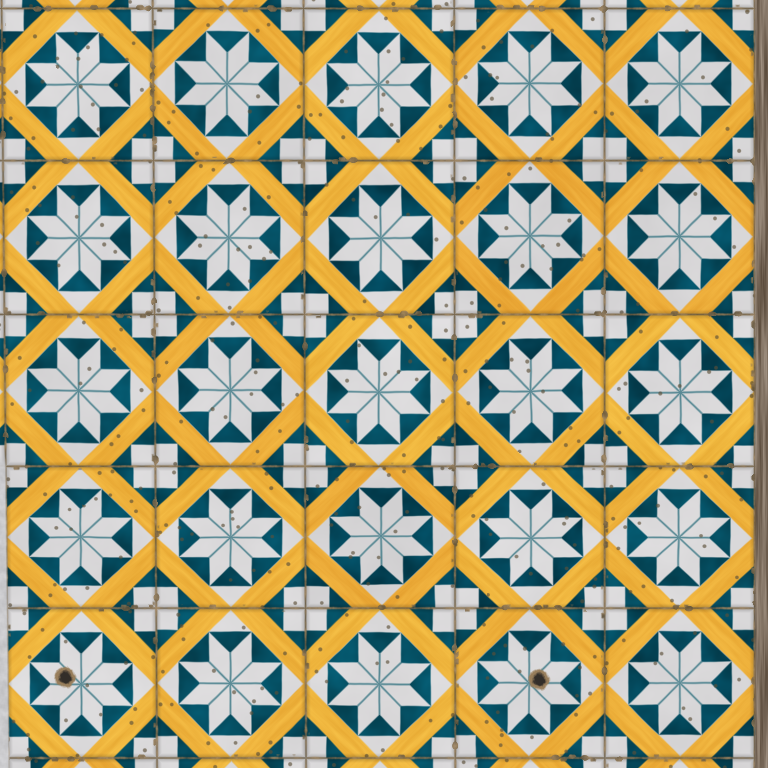
Write a three.js fragment shader that draws this pattern.

```glsl
varying vec2 vUv;

const float PITCH = 0.1952;
const vec2 ORIGIN = vec2(0.0065, 0.013);
const float SOFT = 0.007;

const vec3 WHITE = vec3(0.85, 0.845, 0.85);
const vec3 YELLOW = vec3(0.93, 0.69, 0.23);
const vec3 TEAL = vec3(0.015, 0.285, 0.36);
const vec3 PALE_TEAL = vec3(0.25, 0.48, 0.53);
const vec3 TAN = vec3(0.70, 0.58, 0.42);
const vec3 BROWN = vec3(0.36, 0.31, 0.22);

vec2 hash2(vec2 p) {
  return fract(sin(vec2(dot(p, vec2(127.1, 311.7)), dot(p, vec2(269.5, 183.3)))) * 4375.85);
}

float layeredSines(vec2 p) {
  float sum = 0.0;
  float amp = 0.5;
  for (int i = 0; i < 4; i++) {
    p = mat2(0.8, 0.6, -0.6, 0.8) * p * 1.9 + 1.7;
    sum += amp * sin(p.x + 1.5 * sin(p.y));
    amp *= 0.55;
  }
  return sum;
}

// x: distance to the nearest cell point, y: random value of that cell
vec2 cellular(vec2 p) {
  vec2 base = floor(p);
  vec2 nearest = vec2(9.0, 0.0);
  for (int j = -1; j <= 1; j++) {
    for (int i = -1; i <= 1; i++) {
      vec2 cell = base + vec2(float(i), float(j));
      float d = length(cell + hash2(cell) - p);
      if (d < nearest.x) nearest = vec2(d, hash2(cell + 41.0).x);
    }
  }
  return nearest;
}

float cover(float d, float soft) {
  return 1.0 - smoothstep(-soft, soft, d);
}

// Folds the plane into one of sixteen mirrored wedges beside the x axis
vec2 foldWedge(vec2 p) {
  p = abs(p);
  if (p.y > p.x) p = p.yx;
  vec2 mirror = vec2(0.38268, -0.92388);
  return p - 2.0 * min(0.0, dot(p, mirror)) * mirror;
}

vec3 tileDesign(vec2 p, vec3 white, vec3 yellow, vec3 teal) {
  vec2 a = abs(p);
  float diamond = a.x + a.y;
  vec2 w = foldWedge(p);
  vec3 col = mix(teal, white, cover(0.353 - min(a.x, a.y), SOFT));
  col = mix(col, yellow, cover((diamond - 0.705) * 0.707, SOFT));
  col = mix(col, white, cover((diamond - 0.49) * 0.707, SOFT));
  col = mix(col, teal, cover(w.x - 0.345, SOFT));
  col = mix(col, white, cover(max((w.x - w.y - 0.202) * 0.707, w.x - 0.345), SOFT));
  // Painted rays from the centre to the notches
  float ray = max(w.y - 0.006, w.x - 0.202);
  return mix(col, PALE_TEAL, 0.85 * cover(ray, SOFT));
}

vec3 drillHole(vec3 col, vec2 p, float radius) {
  float d = length(p) + 0.0015 * layeredSines(p * 160.0);
  col = mix(col, TAN * 0.85, cover(d - radius, 0.002));
  return mix(col, vec3(0.2, 0.18, 0.16), cover(d - radius * 0.62, 0.002));
}

// Slight unevenness of the laid rows and columns
vec2 layTiles(vec2 uv) {
  float rowShift = 0.0106 * smoothstep(0.2, 0.4, uv.y) * (1.0 - smoothstep(0.4, 1.0, uv.y));
  float colShift = 0.009 * (0.5 - uv.y) * (1.0 - uv.x) * (1.0 - uv.x);
  return (uv + vec2(-colShift, rowShift) - ORIGIN) / PITCH;
}

void main() {
  vec2 grid = layTiles(vUv);
  vec2 id = floor(grid);
  vec2 p = fract(grid) - 0.5;
  vec2 rnd = hash2(id + 7.0);

  // Hand-placed design with wavering edges
  vec2 q = p + (rnd - 0.5) * 0.02;
  q += (rnd.x - 0.5) * 0.025 * vec2(-p.y, p.x);
  q += 0.003 * vec2(layeredSines(grid * 5.0), layeredSines(grid * 5.0 + 20.0));

  // Brushed glazes
  vec2 a = abs(p);
  float streak = layeredSines(vec2((a.x - a.y) * 2.0, (a.x + a.y) * 22.0) + id * 5.3);
  float wash = layeredSines(grid * 4.0 + rnd * 9.0);
  float cloud = layeredSines(grid * 1.1);
  vec3 yellow = YELLOW + vec3(0.025, 0.04, 0.035) * streak + vec3(0.02, 0.06, 0.03) * (rnd.y - 0.5);
  vec3 teal = TEAL * (1.0 + 0.22 * wash) + vec3(0.01, 0.05, 0.05) * (rnd.x - 0.5);
  vec3 white = WHITE + 0.015 * cloud + 0.012 * wash + 0.03 * (rnd.y - 0.5);
  vec3 col = tileDesign(q, white, yellow, teal);

  // Small pits in the glaze
  vec2 pit = cellular(grid * 11.0);
  float pitMask = cover(pit.x - 0.15 * pit.y, 0.06) * step(0.86, pit.y);
  col = mix(col, BROWN, 0.65 * pitMask);

  // Grout, with chips along the tile edges
  float edge = 0.5 - max(a.x, a.y);
  float grain = layeredSines(grid * 18.0);
  vec2 chip = cellular(grid * 17.0 + 30.0);
  float chipSize = 0.016 * step(0.8, chip.y) * cover(chip.x - 0.4, 0.15);
  float joint = edge - 0.0065 - 0.002 * grain - chipSize;
  col *= 1.0 - 0.14 * cover(edge - 0.022, 0.015);
  col = mix(col, mix(BROWN, TAN, 0.4 + 0.4 * grain), 0.9 * cover(joint, SOFT));

  // Rusty drill holes
  col = drillHole(col, vUv - vec2(0.085, 0.118), 0.013);
  col = drillHole(col, vUv - vec2(0.702, 0.115), 0.013);

  // Plaster at the lower left and weathered wood at the right
  float plaster = cover(vUv.x - 0.012 + 0.012 * vUv.y, 0.002) * cover(vUv.y - 0.4, 0.01);
  col = mix(col, vec3(0.79, 0.79, 0.8) + 0.04 * grain, plaster);
  float fibre = layeredSines(vec2(vUv.x * 260.0, vUv.y * 9.0));
  col = mix(col, vec3(0.49, 0.43, 0.37) + 0.14 * fibre, cover(0.983 - vUv.x, 0.0015));

  gl_FragColor = vec4(clamp(col, 0.0, 1.0), 1.0);
}
```
